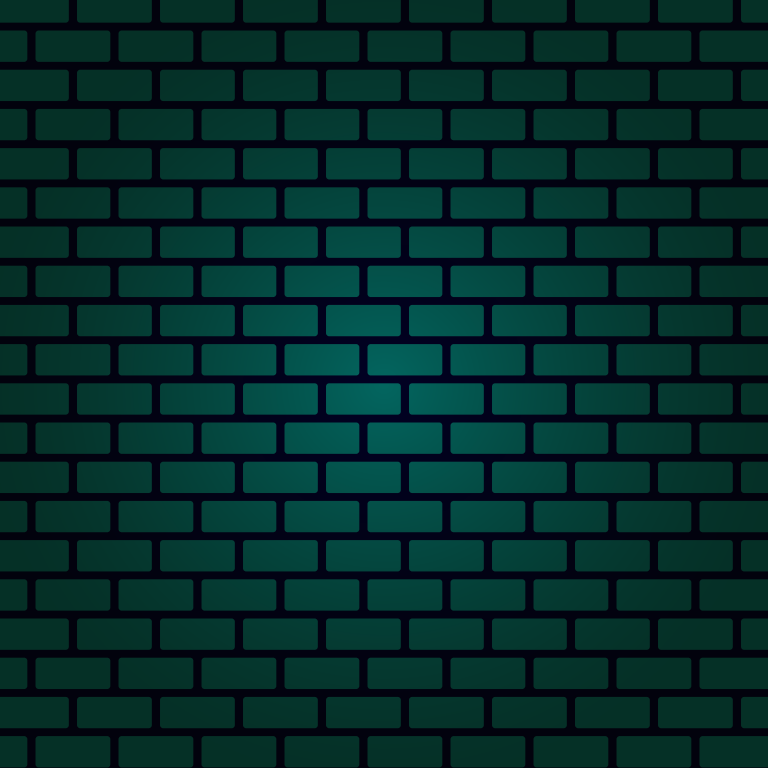
This pattern is drawn by a WebGL 1 fragment shader. Its source:

```glsl
precision highp float;

uniform vec2 u_resolution;

// Layout, in fractions of the canvas
const vec2 PITCH = vec2(0.10807, 0.05104);
const vec2 BRICK_HALF = vec2(0.0487, 0.0204);
const vec2 WALL_ORIGIN = vec2(0.4732, 0.4805);
const float CORNER_RADIUS = 0.0042;

// Light pool
const vec2 GLOW_CENTRE = vec2(0.5);
const float GLOW_RADIUS = 0.53;
const float GLOW_FALLOFF = 1.5;

// Colours
const vec3 BRICK_DARK = vec3(0.020, 0.187, 0.150);
const vec3 BRICK_LIT = vec3(0.010, 0.398, 0.375);
const vec3 MORTAR_DARK = vec3(0.008, 0.008, 0.050);
const vec3 MORTAR_LIT = vec3(0.004, 0.004, 0.140);

float roundedBox(vec2 p, vec2 halfSize, float radius) {
    vec2 q = abs(p) - halfSize + radius;
    return length(max(q, 0.0)) + min(max(q.x, q.y), 0.0) - radius;
}

// Signed distance to the nearest brick in a running bond
float brickWall(vec2 p) {
    vec2 cell = (p - WALL_ORIGIN) / PITCH + 0.5;
    cell.x += 0.5 * mod(floor(cell.y), 2.0);
    return roundedBox((fract(cell) - 0.5) * PITCH, BRICK_HALF, CORNER_RADIUS);
}

float glowAt(vec2 p) {
    float nearness = 1.0 - distance(p, GLOW_CENTRE) / GLOW_RADIUS;
    return pow(clamp(nearness, 0.0, 1.0), GLOW_FALLOFF);
}

void main() {
    vec2 uv = gl_FragCoord.xy / u_resolution;
    float pixel = 1.0 / min(u_resolution.x, u_resolution.y);

    float glow = glowAt(uv);
    vec3 brick = mix(BRICK_DARK, BRICK_LIT, glow);
    vec3 mortar = mix(MORTAR_DARK, MORTAR_LIT, glow);

    // Antialiased brick coverage
    float coverage = clamp(0.5 - brickWall(uv) / pixel, 0.0, 1.0);
    gl_FragColor = vec4(mix(mortar, brick, coverage), 1.0);
}
```
